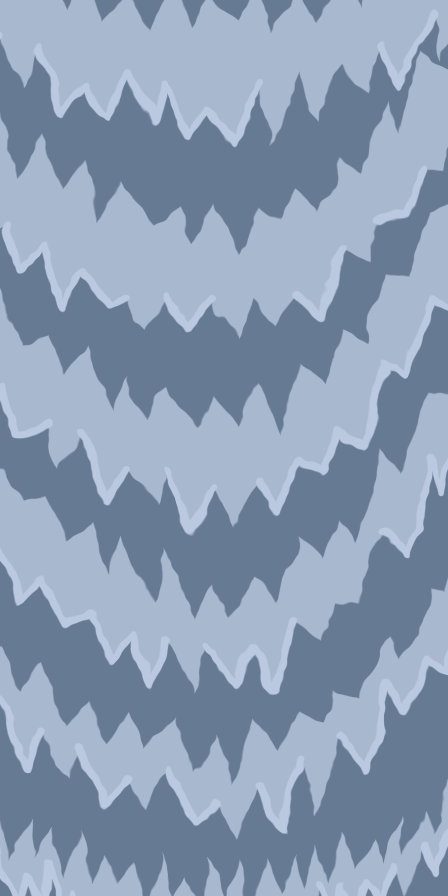
This pattern is drawn by a Shadertoy shader. Its source:

```glsl
// Six pale, jagged bands sag across a slate ground like layered ridges.
// Each band lies between two zigzag polylines hung on a lopsided curve;
// random runs of the lower polyline carry a rounded highlight stroke.

const vec3 SLATE = vec3(0.40, 0.48, 0.58);
const vec3 MIST = vec3(0.66, 0.72, 0.81);
const vec3 GLINT = vec3(0.73, 0.79, 0.88);
const int BAND_COUNT = 6;
const float SPIKE_HEIGHT = 0.06;
const float STROKE_RADIUS = 0.0085;
const float STROKE_CHANCE = 0.64;

float hash(vec2 p) {
    vec3 q = fract(p.xyx * 0.1031);
    q += dot(q, q.yzx + 33.33);
    return fract((q.x + q.y) * q.z);
}

float valueNoise(vec2 p) {
    vec2 cell = floor(p), f = fract(p);
    f = f * f * (3.0 - 2.0 * f);
    return mix(mix(hash(cell), hash(cell + vec2(1, 0)), f.x),
               mix(hash(cell + vec2(0, 1)), hash(cell + vec2(1, 1)), f.x), f.y);
}

// Centred two-channel noise, used to bend and roughen the edges
vec2 wobble(vec2 p, float scale) {
    return vec2(valueNoise(p * scale), valueNoise(p * scale + 57.0)) - 0.5;
}

float segmentDistance(vec2 p, vec2 a, vec2 b) {
    vec2 ab = b - a;
    return length(p - a - ab * clamp(dot(p - a, ab) / dot(ab, ab), 0.0, 1.0));
}

// How far the band climbs above its lowest point, steeper on the right
float sagRise(float x, float band) {
    float t = x - 0.52;
    float bulge = band * (5.0 - band);
    float left = (0.13 + 0.021 * bulge) * pow(max(-t, 0.0) / 0.52, 2.0);
    float right = (0.195 + 0.047 * bulge) * pow(max(t, 0.0) / 0.48, 1.7);
    return left + right;
}

// Jittered zigzag corner: even corners point up, odd ones down
vec2 corner(float i, float pieces, float depth, float band, float seed) {
    float x = (i + 0.6 * (hash(vec2(i + 20.0, seed)) - 0.5)) / pieces;
    float side = mod(i, 2.0) < 0.5 ? -1.0 : 1.0;
    float spike = SPIKE_HEIGHT * (0.25 + hash(vec2(i + 70.0, seed + 9.0)));
    return vec2(x, depth - sagRise(x, band) + side * spike);
}

// x: signed distance, positive below the edge; y: distance to its strokes
vec2 jaggedEdge(vec2 p, float depth, float band, float seed) {
    float pieces = mix(21.0, 34.0, step(4.5, band));
    float middle = floor(p.x * pieces);
    float nearest = 1e3, stroke = 1e3, side = 1.0;
    for (int k = -3; k <= 3; k++) {
        float i = middle + float(k);
        vec2 a = corner(i, pieces, depth, band, seed);
        vec2 b = corner(i + 1.0, pieces, depth, band, seed);
        float d = segmentDistance(p, a, b);
        nearest = min(nearest, d);
        if (hash(vec2(floor(i * 0.5) + 40.0, seed + 31.0)) < STROKE_CHANCE)
            stroke = min(stroke, d);
        if (p.x >= a.x && p.x < b.x)
            side = sign(p.y - mix(a.y, b.y, (p.x - a.x) / (b.x - a.x)));
    }
    return vec2(nearest * side, stroke);
}

void mainImage(out vec4 fragColor, in vec2 fragCoord) {
    // Canvas width is one unit; depth is measured down from the top
    vec2 p = vec2(fragCoord.x, iResolution.y - fragCoord.y) / iResolution.x;
    float pixel = 1.0 / iResolution.x;
    p += 0.022 * wobble(p, 17.0) + 0.006 * wobble(p + 5.0, 60.0);

    float fill = 0.0, glint = 0.0;
    for (int n = 0; n < BAND_COUNT; n++) {
        float band = float(n);
        float depth = 0.026 + 0.49 * band - 0.0195 * band * band;
        float thickness = 0.235 - 0.0057 * band * band;
        float upper = jaggedEdge(p, depth, band, band * 13.0 + 3.0).x;
        vec2 lower = jaggedEdge(p, depth + thickness, band, band * 17.0 + 101.0);
        fill = max(fill, smoothstep(-pixel, pixel, min(upper, -lower.x)));
        glint = max(glint, smoothstep(pixel, -pixel, lower.y - STROKE_RADIUS));
    }
    fragColor = vec4(mix(mix(SLATE, MIST, fill), GLINT, glint), 1.0);
}
```
